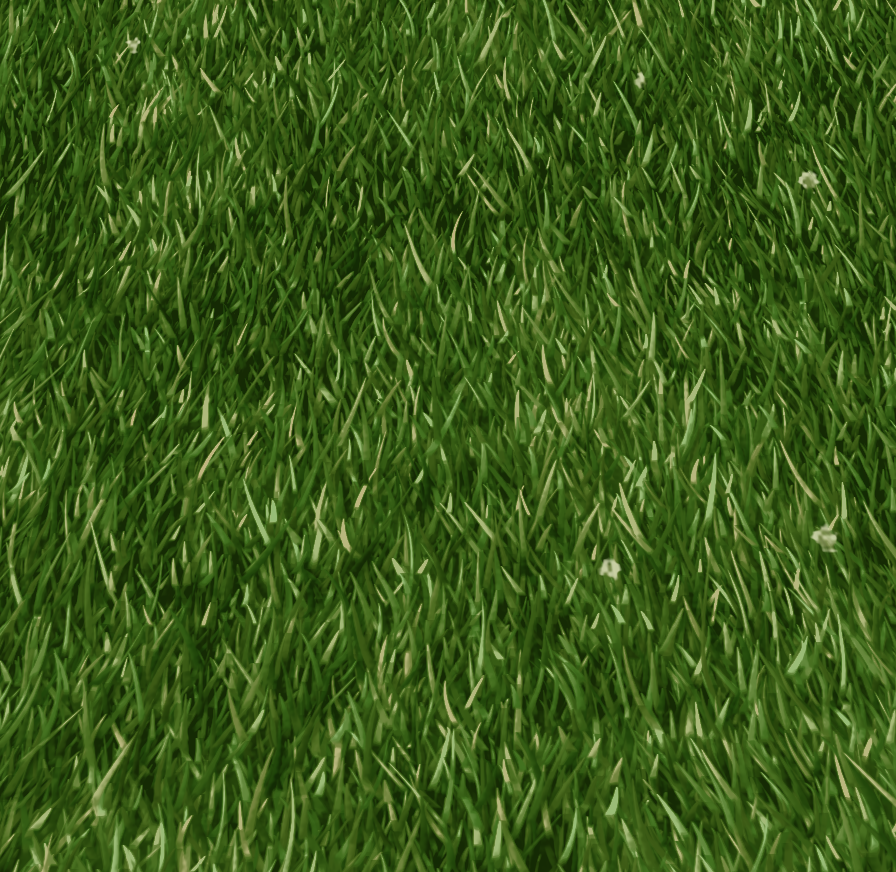
Write a Shadertoy shader that draws this texture.

```glsl
// A sunlit lawn seen at a slant: layered grass blades, dry glints and a few clover heads.

vec4 hash4(vec3 p) {
    vec4 q = fract(p.xyzx * vec4(.1031, .1030, .0973, .1099));
    q += dot(q, q.wzxy + 33.33);
    return fract((q.xxyz + q.yzzw) * q.zywx);
}

float noise(vec2 p) {
    vec2 i = floor(p), f = fract(p);
    f = f * f * (3. - 2. * f);
    float low  = mix(hash4(vec3(i, 7.)).x, hash4(vec3(i + vec2(1, 0), 7.)).x, f.x);
    float high = mix(hash4(vec3(i + vec2(0, 1), 7.)).x, hash4(vec3(i + 1., 7.)).x, f.x);
    return mix(low, high, f.y);
}

// Tone 0..1 runs from deep shade to pale glint.
vec3 grassColor(float tone) {
    vec3 c = mix(vec3(.08, .165, .015), vec3(.14, .27, .04), smoothstep(.04, .24, tone));
    c = mix(c, vec3(.22, .36, .08), smoothstep(.22, .46, tone));
    c = mix(c, vec3(.29, .44, .13), smoothstep(.48, .70, tone));
    c = mix(c, vec3(.42, .53, .24), smoothstep(.70, .89, tone));
    return mix(c, vec3(.66, .73, .48), smoothstep(.92, 1.12, tone));
}

// Paints one layer of blades over paint = (tone, warmth).
void addBlades(inout vec2 paint, vec2 p, float layer, float sway, float edge) {
    const vec2 cellSize = vec2(.04, .058);
    vec2 g = p / cellSize + hash4(vec3(layer, 3., 11.)).xy * 17.;
    vec2 home = floor(g);
    for (int j = 1; j >= -1; j--)
    for (int i = -1; i <= 1; i++) {
        vec2 cell = home + vec2(i, j);
        vec4 a = hash4(vec3(cell, layer + 20.));
        vec4 b = hash4(vec3(cell, layer + 70.));
        vec2 q = (g - cell - a.xy) * cellSize;
        float glint = step(.89, a.w * .3 + b.w * .7);
        float lean = (a.z + a.w - 1.) * .95 + sway;
        float halfLength = mix(.014, .058, b.x * b.x) * (1. - .35 * abs(lean)) * (1. - .35 * glint);
        float y = q.y / halfLength;
        if (abs(y) > 1.) continue;

        // Gently curved spine with a tapering tip
        float bend = (b.y - .5) * .28;
        float slope = lean + 2. * bend * y;
        float side = (q.x - (lean + bend * y) * q.y) * inversesqrt(1. + slope * slope);
        float width = mix(.0021, .0052, b.z) * sqrt(.5 - .5 * y) * (1. - .3 * glint);
        float ends = smoothstep(-1., -.6, y) * (1. - smoothstep(.93, 1., y));

        // Shade cast on the blades behind
        float shade = 1. - smoothstep(0., .008, abs(side - .003) - width);
        paint.x *= 1. - .3 * shade * ends;

        float tone = .12 + .84 * b.w + .13 * y + .25 * glint;
        tone += .09 * clamp(-side / width, -1., 1.);
        float warmth = (b.y - .5) * 1.6 + glint * .4;
        float cover = (1. - smoothstep(-edge, edge, abs(side) - width)) * ends;
        paint = mix(paint, vec2(tone, warmth), cover);
    }
}

// Sparse, lumpy clover heads, each kept inside its own cell.
vec3 addClover(vec3 color, vec2 p, float edge) {
    vec2 cell = floor(p / .16);
    vec4 r = hash4(vec3(cell + 31., 5.));
    if (r.z > .15) return color;
    vec2 q = p - (cell + .2 + .6 * r.xy) * .16;
    float lumps = noise(p * 190.);
    float d = length(q * vec2(1., .9)) - mix(.008, .013, r.w) - (lumps - .5) * .009;
    vec3 petal = mix(vec3(.48, .54, .29), vec3(.86, .87, .72), smoothstep(.1, .9, lumps + q.y * 18.));
    return mix(color, petal, .85 * (1. - smoothstep(-2. * edge, 2. * edge, d)));
}

void mainImage(out vec4 fragColor, in vec2 fragCoord) {
    // Slanted ground: features shrink evenly towards the top
    vec2 uv = fragCoord / iResolution.y;
    float scale = .8 + .55 * uv.y;
    float middle = .5 * iResolution.x / iResolution.y;
    vec2 p = vec2((uv.x - middle) * scale, .8 * uv.y + .275 * uv.y * uv.y) + 2.;
    float edge = max(.0015, scale / iResolution.y);

    float sway = (noise(p * 9.) - .5) * .4;
    vec2 paint = vec2(.08, .3);
    for (int i = 0; i < 22; i++)
        addBlades(paint, p, float(i), sway, edge);

    // Broad light patches, small hollows and fine grain
    float patches = noise(p * 5. + 40.) - .5;
    float hollows = noise(p * 24. + 9.) - .5;
    float grain = noise(p * 230.) - .5;
    float tone = paint.x + .2 * patches + .2 * hollows + .09 * grain - .03 * uv.y;
    tone = 1.22 * tone + .06;

    vec3 color = grassColor(tone);
    color *= 1. + paint.y * vec3(.13, -.02, .04);
    color = addClover(color, p, edge);
    fragColor = vec4(clamp(color, 0., 1.), 1.);
}
```
